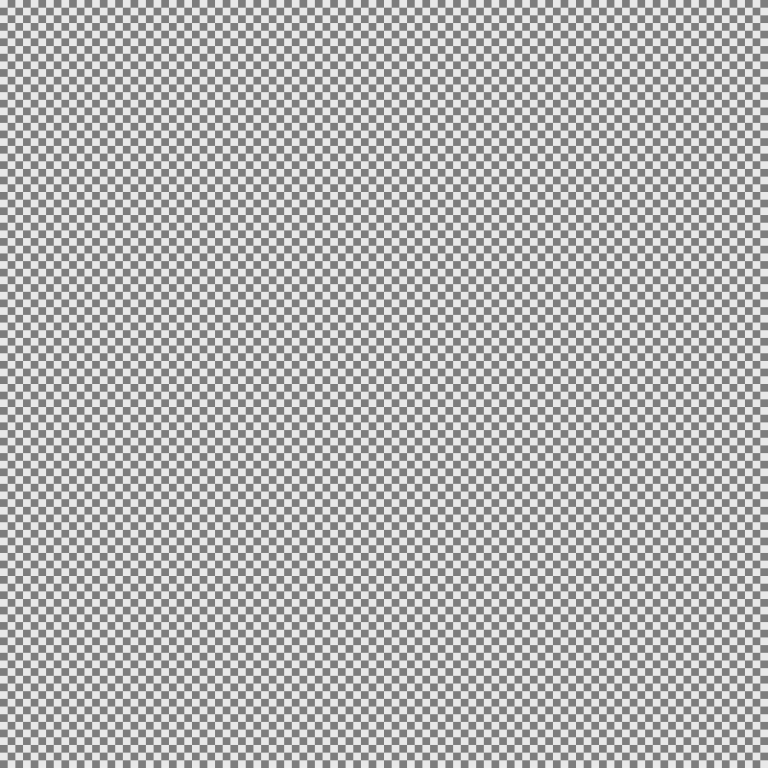
Give the GLSL for this pattern, as a WebGL 1 fragment shader.

```glsl
precision highp float;
// Fine two-tone grey checkerboard, 50 repeats across and down.

uniform vec2 u_resolution;

// Square wave from -1 to 1 with period 1, box-filtered over one pixel.
vec2 squareWave(vec2 p, vec2 pixel) {
  vec2 edgeDistance = 0.25 - abs(fract(p + 0.25) - 0.5);
  return clamp(2.0 * edgeDistance / pixel, -1.0, 1.0);
}

void main() {
  const float repeats = 50.0;
  vec2 uv = gl_FragCoord.xy / u_resolution;

  // Equal signs on both axes give a dark square, opposite signs a light one.
  vec2 wave = squareWave(uv * repeats, repeats / u_resolution);
  float dark = 0.5 + 0.5 * wave.x * wave.y;

  gl_FragColor = vec4(mix(vec3(0.91), vec3(0.49), dark), 1.0);
}
```
